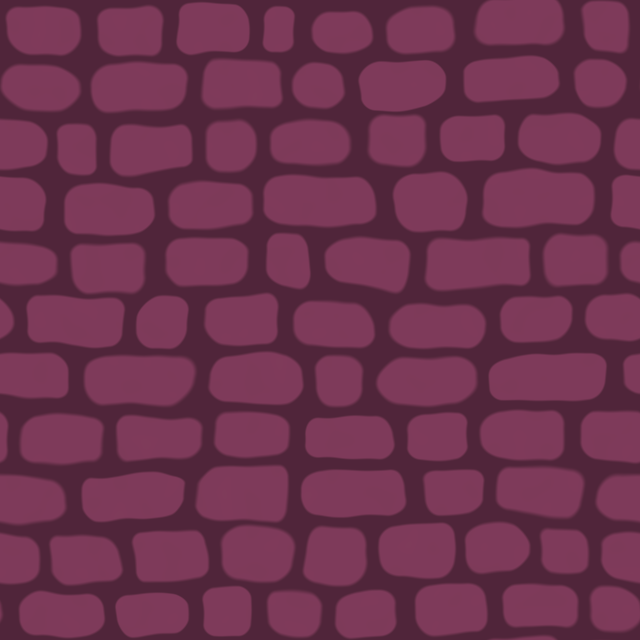
Give the GLSL for this texture, as a WebGL 1 fragment shader.

```glsl
precision highp float;
// Hand-painted cobble wall: rows of soft, rounded plum stones on dark mortar.
// Each row is cut into jittered cells; each cell holds one uneven rounded box,
// bent by wrapping gradient noise so that the whole tile repeats seamlessly.
uniform vec2 u_resolution;

const vec3 STONE_COLOR = vec3(0.494, 0.228, 0.352);
const vec3 MORTAR_COLOR = vec3(0.314, 0.147, 0.226);

const float ROWS = 11.0;
const float MIN_STONES = 6.0;        // per row
const float EXTRA_STONES = 3.0;      // 0 to 2 more per row
const float CUT_JITTER = 0.46;       // in cells
const vec2 HALF_HEIGHT = vec2(0.0335, 0.0415);
const vec2 SIDE_GAP = vec2(0.007, 0.0155);
const vec2 CORNER = vec2(0.35, 1.0); // radius, in half heights
const vec2 SOFTNESS = vec2(0.002, 0.0045);
const float ROW_SHIFT = 0.004;
const float TILT = 0.05;
const float TAPER = 0.14;
const float BULGE = 0.17;
const float WAVE_FREQ = 3.0;
const float WAVE_SIZE = 0.026;
const float WOBBLE_FREQ = 17.0;
const float WOBBLE_SIZE = 0.008;
const float MOTTLE_FREQ = 24.0;
const float MOTTLE = 0.012;

float hash(vec2 p, float seed) {
  vec3 q = fract(vec3(p.xyx + seed * 7.31) * vec3(0.1031, 0.1030, 0.0973));
  q += dot(q, q.yzx + 33.33);
  return fract((q.x + q.y) * q.z);
}

// Gradient noise repeating every "period" cells
float corner(vec2 cell, vec2 f, float period, float seed) {
  float a = 6.2832 * hash(mod(cell, period), seed);
  return dot(vec2(cos(a), sin(a)), f);
}

float noise(vec2 p, float period, float seed) {
  vec2 i = floor(p), f = p - i;
  vec2 w = f * f * f * (f * (f * 6.0 - 15.0) + 10.0);
  vec2 e = vec2(1.0, 0.0);
  return mix(
    mix(corner(i, f, period, seed), corner(i + e, f - e, period, seed), w.x),
    mix(corner(i + e.yx, f - e.yx, period, seed),
        corner(i + 1.0, f - 1.0, period, seed), w.x), w.y);
}

vec2 noise2(vec2 uv, float freq, float seed) {
  return vec2(noise(uv * freq, freq, seed), noise(uv * freq, freq, seed + 1.0));
}

// Position of the cut to the left of a cell
float cut(float cell, float row, float count, float offset) {
  float jitter = CUT_JITTER * (hash(vec2(mod(cell, count), row), 3.0) - 0.5);
  return (cell + jitter + offset) / count;
}

// Coverage of one stone; id is its wrapped cell and row
float stone(vec2 p, vec2 size, vec2 id) {
  p.y += p.x * TILT * (hash(id, 11.0) - 0.5);
  float along = clamp(p.x / size.x, -1.0, 1.0);
  float taper = TAPER * (hash(id, 12.0) - 0.5);
  p.y /= 1.0 + taper * along - BULGE * hash(id, 13.0) * along * along;

  // Every corner gets its own radius, around a shared roundness
  vec2 side = step(vec2(0.0), p);
  float own = hash(id, 14.0 + side.x + 2.0 * side.y);
  float roundness = mix(hash(id, 18.0), own, 0.5);
  float radius = mix(CORNER.x, CORNER.y, roundness) * min(size.x, size.y);
  vec2 q = abs(p) - size + radius;
  float dist = length(max(q, 0.0)) + min(max(q.x, q.y), 0.0) - radius;

  float soft = mix(SOFTNESS.x, SOFTNESS.y, hash(id, 19.0));
  soft = max(soft, 0.75 / u_resolution.y);
  return 1.0 - smoothstep(-soft, soft, dist);
}

float wall(vec2 p) {
  float cover = 0.0;
  for (int j = -1; j <= 1; j++) {
    float row = floor(p.y * ROWS) + float(j);
    float rowId = mod(row, ROWS);
    float count = MIN_STONES + floor(EXTRA_STONES * hash(vec2(rowId, 5.0), 1.0));
    float offset = hash(vec2(rowId, 9.0), 2.0);
    for (int i = -1; i <= 1; i++) {
      float cell = floor(p.x * count - offset) + float(i);
      vec2 id = vec2(mod(cell, count), rowId);
      float left = cut(cell, rowId, count, offset)
                 + mix(SIDE_GAP.x, SIDE_GAP.y, hash(id, 6.0));
      float right = cut(cell + 1.0, rowId, count, offset)
                  - mix(SIDE_GAP.x, SIDE_GAP.y, hash(id, 7.0));
      float halfHeight = mix(HALF_HEIGHT.x, HALF_HEIGHT.y, hash(id, 8.0));
      float middle = (row + 0.5) / ROWS + ROW_SHIFT * (hash(id, 9.0) - 0.5);
      vec2 size = vec2(0.5 * (right - left), halfHeight);
      cover = max(cover, stone(p - vec2(0.5 * (left + right), middle), size, id));
    }
  }
  return cover;
}

void main() {
  vec2 uv = gl_FragCoord.xy / u_resolution;
  vec2 bent = uv + WAVE_SIZE * noise2(uv, WAVE_FREQ, 21.0)
                 + WOBBLE_SIZE * noise2(uv, WOBBLE_FREQ, 24.0);
  // Faint brush mottling on the stones only
  vec3 paint = STONE_COLOR * (1.0 + MOTTLE * noise(uv * MOTTLE_FREQ, MOTTLE_FREQ, 27.0));
  gl_FragColor = vec4(mix(MORTAR_COLOR, paint, wall(bent)), 1.0);
}
```
